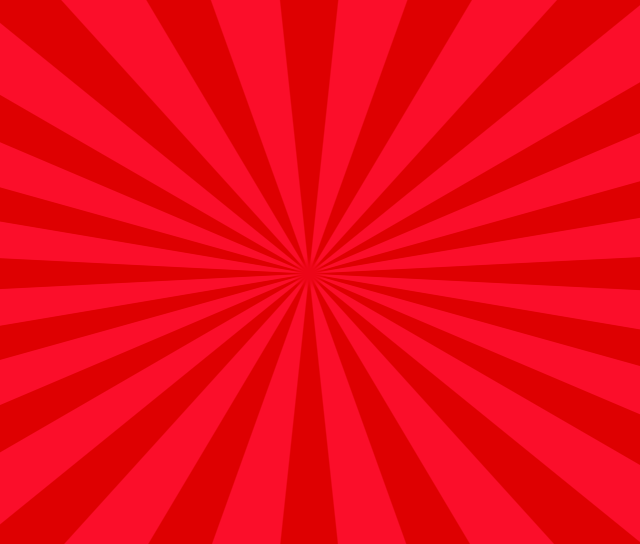
Write a Shadertoy shader that draws this background.

```glsl
// Red sunburst: twenty dark rays spread from a hub near the canvas centre.
// Rays are evenly spaced in a vertically stretched space, so they crowd
// together at the sides; a soft hub blends the tips.

const float TAU = 6.2831853;

const vec3 LIGHT_RED = vec3(0.985, 0.055, 0.165);
const vec3 DARK_RED  = vec3(0.870, 0.000, 0.005);
const vec3 HUB_RED   = vec3(0.930, 0.020, 0.090);

// Signed distance to the nearest ray edge, negative inside a ray.
// fill is the share of each angular step covered by the ray.
float rayDistance(vec2 p, float count, float fill) {
    float turn = atan(p.y, p.x) / TAU * count;
    float offset = abs(fract(turn + 0.5) - 0.5);
    return (offset - 0.5 * fill) * length(p) * TAU / count;
}

// Coverage of a shape from its signed distance, with a soft edge.
float coverage(float dist, float softness) {
    return 1.0 - smoothstep(-softness, softness, dist);
}

void mainImage(out vec4 fragColor, in vec2 fragCoord) {
    const vec2 hubPosition = vec2(0.483, 0.497);
    const float flattening = 0.685;
    const float rayCount = 20.0;
    const float rayFill = 0.464;

    // Canvas-height units, measured from the hub
    vec2 p = (fragCoord - hubPosition * iResolution.xy) / iResolution.y;
    vec2 stretched = vec2(p.x, p.y / flattening);
    float softness = 0.9 / iResolution.y;

    // Alternating rays
    float ray = coverage(rayDistance(stretched, rayCount, rayFill), softness);
    vec3 color = mix(LIGHT_RED, DARK_RED, ray);

    // Blended hub
    float hub = 1.0 - smoothstep(0.008, 0.035, length(p));
    color = mix(color, HUB_RED, hub);

    fragColor = vec4(color, 1.0);
}
```
